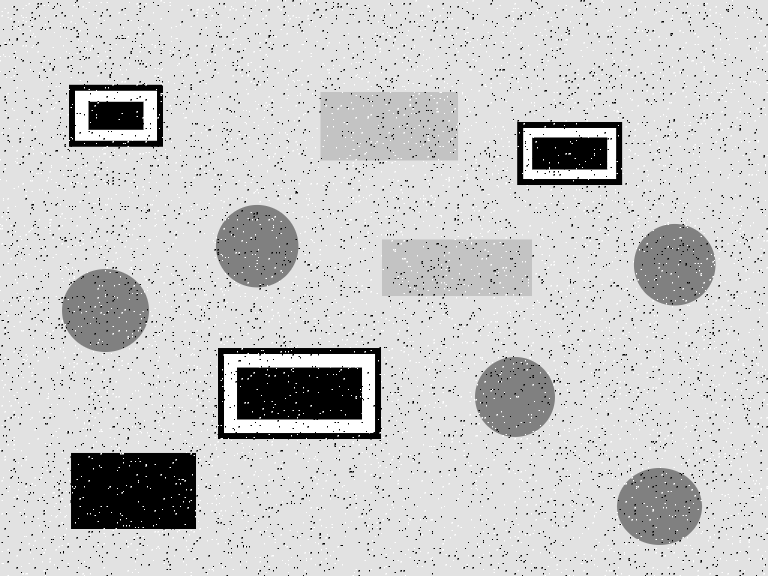
Reproduce this background procedurally as a WebGL 1 fragment shader.

```glsl
precision highp float;
// Flat grey discs, pale slabs, a black block and black-and-white framed boxes
// on a light ground, all covered by fine salt-and-pepper grain.
// Shapes are distance functions; grain is a hashed choice per square cell.

uniform vec2 u_resolution;

// Lengths are fractions of the canvas height, origin at the lower left.
const float GROUND = 0.886;
const float SLAB = 0.765;
const float DISC = 0.5;
const float BLACK = 0.0;
const float WHITE = 1.0;
const float BORDER = 0.0104;        // black outline width of framed boxes
const float GRAIN_ROWS = 384.0;     // grain cells along the height
const float PEPPER_SHARE = 0.025;   // share of black cells
const float SALT_SHARE = 0.025;     // share of white cells

float boxDistance(vec2 p, vec2 halfSize) {
  vec2 d = abs(p) - halfSize;
  return max(d.x, d.y);
}

float ellipseDistance(vec2 p, vec2 radii) {
  return (length(p / radii) - 1.0) * min(radii.x, radii.y);
}

// Antialiased coverage across one pixel of the given distance.
float coverage(float distance) {
  return clamp(0.5 - distance * u_resolution.y, 0.0, 1.0);
}

float hash(vec2 cell) {
  vec3 h = fract(cell.xyx * vec3(0.1031, 0.1030, 0.0973));
  h += dot(h, h.yzx + 33.33);
  return fract((h.x + h.y) * h.z);
}

float paintBox(float tone, vec2 p, vec2 halfSize, float ink) {
  return mix(tone, ink, coverage(boxDistance(p, halfSize)));
}

float paintDisc(float tone, vec2 p, vec2 radii) {
  return mix(tone, DISC, coverage(ellipseDistance(p, radii)));
}

// Black outline, white band, black core.
float paintFramed(float tone, vec2 p, vec2 outer, vec2 core) {
  tone = paintBox(tone, p, outer, BLACK);
  tone = paintBox(tone, p, outer - BORDER, WHITE);
  return paintBox(tone, p, core, BLACK);
}

float paintGrain(float tone, vec2 p) {
  vec2 grid = p * GRAIN_ROWS;
  vec2 cell = floor(grid);
  float pick = hash(cell + 17.0);
  float speck = coverage(boxDistance(grid - cell - 0.5, vec2(0.5)) / GRAIN_ROWS);
  float pepper = 1.0 - step(PEPPER_SHARE, pick);
  float salt = step(1.0 - SALT_SHARE, pick);
  tone = mix(tone, BLACK, pepper * speck);
  return mix(tone, WHITE, salt * speck);
}

void main() {
  vec2 p = gl_FragCoord.xy / u_resolution.y;
  float tone = GROUND;

  // Pale slabs
  tone = paintBox(tone, p - vec2(0.6758, 0.7808), vec2(0.1194, 0.0595), SLAB);
  tone = paintBox(tone, p - vec2(0.7934, 0.5352), vec2(0.1302, 0.0491), SLAB);

  // Grey discs
  tone = paintDisc(tone, p - vec2(0.4465, 0.5726), vec2(0.0716));
  tone = paintDisc(tone, p - vec2(0.1832, 0.4609), vec2(0.0755, 0.0720));
  tone = paintDisc(tone, p - vec2(1.1714, 0.5404), vec2(0.0708));
  tone = paintDisc(tone, p - vec2(0.8941, 0.3108), vec2(0.0694));
  tone = paintDisc(tone, p - vec2(1.1450, 0.1207), vec2(0.0738, 0.0668));

  // Solid block and framed boxes
  tone = paintBox(tone, p - vec2(0.2318, 0.1476), vec2(0.1085, 0.0660), BLACK);
  tone = paintFramed(tone, p - vec2(0.2014, 0.7990), vec2(0.0816, 0.0538), vec2(0.0477, 0.0243));
  tone = paintFramed(tone, p - vec2(0.9890, 0.7335), vec2(0.0911, 0.0547), vec2(0.0651, 0.0278));
  tone = paintFramed(tone, p - vec2(0.5200, 0.3168), vec2(0.1415, 0.0790), vec2(0.1085, 0.0451));

  gl_FragColor = vec4(vec3(paintGrain(tone, p)), 1.0);
}
```
